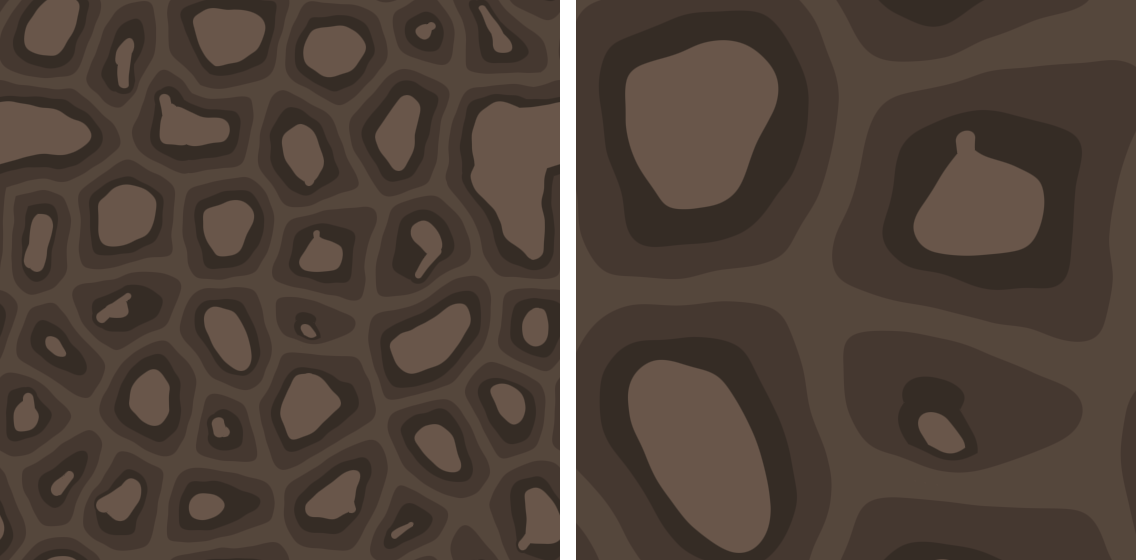
Left, the full canvas; right, a detail of the centre.
A Shadertoy shader for this pattern:

```glsl
#define GRID 6.0          // spots per side of the tile
#define SCATTER 0.62      // how far a spot strays, in grid cells
#define STRETCH 0.036     // longest half length of a spot's spine
#define SIZE_SPREAD 0.028 // difference between small and large spots
#define TIGHTNESS 90.0    // higher gives sharper corners
#define RIM_DEPTH 0.009
#define DARK_DEPTH 0.0285
#define CORE_DEPTH 0.044
#define WOBBLE 0.007      // broad bending of the outlines
#define RAGGED 0.0022     // fine bumps on the outlines

const vec3 GROUND = vec3(0.335, 0.278, 0.236);
const vec3 RIM    = vec3(0.270, 0.218, 0.188);
const vec3 DARK   = vec3(0.208, 0.172, 0.146);
const vec3 CORE   = vec3(0.410, 0.338, 0.290);

// Integer hash: two values in 0..1
vec2 hash2(vec2 cell, float salt) {
    uvec2 v = uvec2(cell + 0.5) + uvec2(uint(salt) * 131u, uint(salt) * 57u);
    v = v * 1664525u + 1013904223u;
    v.x += v.y * 1664525u;
    v.y += v.x * 1664525u;
    v ^= v >> 16u;
    v.x += v.y * 1664525u;
    v.y += v.x * 1664525u;
    v ^= v >> 16u;
    return vec2(v & 0xffffu) / 65535.0;
}

// Wrapping value noise, two channels in -1..1
vec2 noise2(vec2 uv, float period, float salt) {
    vec2 p = uv * period, i = floor(p), f = p - i;
    f = f * f * (3.0 - 2.0 * f);
    vec2 a = hash2(mod(i, period), salt);
    vec2 b = hash2(mod(i + vec2(1, 0), period), salt);
    vec2 c = hash2(mod(i + vec2(0, 1), period), salt);
    vec2 d = hash2(mod(i + vec2(1, 1), period), salt);
    return 2.0 * mix(mix(a, b, f.x), mix(c, d, f.x), f.y) - 1.0;
}

float segmentDistance(vec2 p, vec2 a, vec2 b) {
    vec2 ab = b - a;
    float t = clamp(dot(p - a, ab) / max(dot(ab, ab), 1e-8), 0.0, 1.0);
    return length(p - a - ab * t);
}

vec2 spotCentre(vec2 cell) {
    vec2 offset = hash2(mod(cell, GRID), 1.0) - 0.5;
    return (cell + 0.5 + SCATTER * offset) / GRID;
}

// A few spots reach over the cell to their right, some also the one below
bool joinsRight(vec2 id) { return id.y == 4.0 && mod(id.x, 4.0) == 1.0; }
bool joinsBelow(vec2 id) { return id.y == 4.0 && id.x == 5.0; }

bool isAbsorbed(vec2 cell) {
    return joinsRight(mod(cell - vec2(1, 0), GRID))
        || joinsBelow(mod(cell + vec2(0, 1), GRID));
}

// Distance to the spine of the spot in a cell
float spineDistance(vec2 p, vec2 cell) {
    vec2 id = mod(cell, GRID), centre = spotCentre(cell);
    vec2 shape = hash2(id, 2.0);
    float angle = mix(0.5, 2.1, shape.x);
    vec2 arm = STRETCH * shape.y * vec2(cos(angle), sin(angle));
    float d = segmentDistance(p, centre - arm, centre + arm);
    if (joinsRight(id))
        d = min(d, segmentDistance(p, centre, spotCentre(cell + vec2(1, 0))));
    if (joinsBelow(id))
        d = min(d, segmentDistance(p, centre, spotCentre(cell - vec2(0, 1))));
    return d;
}

// x: depth inside the nearest spot, y: distance to its spine
vec2 spotField(vec2 p) {
    vec2 home = floor(p * GRID);
    float nearest = 1e3, spine = 1e3, others = 0.0;
    for (int y = -2; y <= 2; y++)
    for (int x = -2; x <= 2; x++) {
        vec2 cell = home + vec2(x, y);
        if (isAbsorbed(cell)) continue;
        float s = spineDistance(p, cell);
        float d = s - SIZE_SPREAD * hash2(mod(cell, GRID), 3.0).x;
        others += exp(-TIGHTNESS * max(d, nearest));
        if (d < nearest) { nearest = d; spine = s; }
    }
    float rival = -log(max(others, 1e-30)) / TIGHTNESS;
    return vec2(0.5 * (rival - nearest), spine);
}

float coverage(float d) {
    float w = 0.7 * max(fwidth(d), 1e-6);
    return smoothstep(-w, w, d);
}

void mainImage(out vec4 fragColor, in vec2 fragCoord) {
    vec2 uv = fragCoord / iResolution.xy;
    vec2 p = uv + WOBBLE * noise2(uv, 11.0, 4.0) + RAGGED * noise2(uv, 38.0, 5.0);
    vec2 field = spotField(p);
    vec2 drift = 0.005 * noise2(uv, 12.0, 6.0) + 0.0015 * noise2(uv, 42.0, 7.0);

    // Nested layers; every spot keeps at least a small core
    float rim = field.x - RIM_DEPTH;
    float dark = min(rim - 0.007, max(field.x - DARK_DEPTH, 0.018 - field.y) + drift.x);
    float core = min(dark - 0.004, max(field.x - CORE_DEPTH, 0.009 - field.y) + drift.y);

    vec3 colour = mix(GROUND, RIM, coverage(rim));
    colour = mix(colour, DARK, coverage(dark));
    colour = mix(colour, CORE, coverage(core));
    fragColor = vec4(colour, 1.0);
}
```
